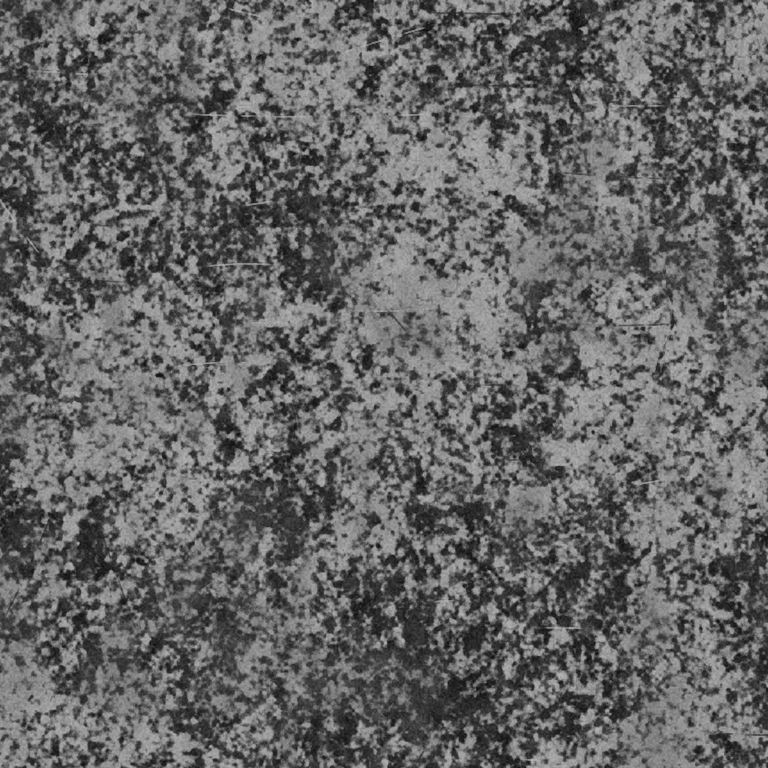
A three.js fragment shader for this texture:

```glsl
varying vec2 vUv;

const float SOOT = 0.17;
const float SLATE = 0.36;
const float PALE_PAINT = 0.605;
const float BARE_SCRATCH = 0.68;

float hash(vec2 p) {
  vec3 q = fract(vec3(p.xyx) * 0.1031);
  q += dot(q, q.yzx + 33.33);
  return fract((q.x + q.y) * q.z);
}

float valueNoise(vec2 p) {
  vec2 cell = floor(p);
  vec2 f = fract(p);
  f = f * f * (3.0 - 2.0 * f);
  float low = mix(hash(cell), hash(cell + vec2(1.0, 0.0)), f.x);
  float high = mix(hash(cell + vec2(0.0, 1.0)), hash(cell + 1.0), f.x);
  return mix(low, high, f.y);
}

// Layered noise centred on zero
float fbm(vec2 p) {
  float sum = 0.0;
  float weight = 0.53;
  for (int i = 0; i < 4; i++) {
    sum += weight * (valueNoise(p) - 0.5);
    p = mat2(0.8, 0.6, -0.6, 0.8) * p * 2.03 + 17.3;
    weight *= 0.5;
  }
  return sum;
}

// Slightly bent stroke with tapered ends
float stroke(vec2 p, vec2 centre, float angle, float halfLength, float width, float bend) {
  vec2 d = p - centre;
  float c = cos(angle);
  float s = sin(angle);
  vec2 q = vec2(c * d.x + s * d.y, c * d.y - s * d.x);
  q.y += bend * (q.x * q.x / halfLength);
  float ends = 1.0 - smoothstep(0.6, 1.0, abs(q.x) / halfLength);
  return ends * (1.0 - smoothstep(width * 0.35, width, abs(q.y)));
}

// Broad scrapes: positive lays paint down, negative wears it off
float scrapes(vec2 p) {
  float sum = 0.0;
  vec2 frayed = p + 0.014 * vec2(fbm(p * 45.0), fbm(p * 45.0 + 9.0));
  for (int i = 0; i < 34; i++) {
    float id = float(i);
    vec2 centre = vec2(hash(vec2(id, 3.1)), hash(vec2(id, 7.7)));
    float angle = mix(0.4, 2.3, hash(vec2(id, 12.4)));
    float halfLength = mix(0.03, 0.12, hash(vec2(id, 21.9)));
    float width = mix(0.003, 0.011, hash(vec2(id, 31.2)));
    float bend = hash(vec2(id, 44.6)) - 0.5;
    float polarity = mod(id, 2.0) * 2.0 - 1.0;
    sum += polarity * stroke(frayed, centre, angle, halfLength, width, bend);
  }
  return sum;
}

// Hairline scratches, mostly level, broken along their length
float hairlines(vec2 p, float seed) {
  float mask = 0.0;
  for (int i = 0; i < 18; i++) {
    float id = float(i) + seed;
    vec2 centre = vec2(hash(vec2(id, 5.3)), hash(vec2(id, 8.9)));
    float tilt = hash(vec2(id, 14.2)) - 0.5;
    float angle = tilt * (mod(id, 3.0) < 1.0 ? 3.0 : 0.18);
    float halfLength = mix(0.02, 0.1, hash(vec2(id, 26.8)));
    float bend = 0.12 * (hash(vec2(id, 37.5)) - 0.5);
    mask = max(mask, stroke(p, centre, angle, halfLength, 0.0018, bend));
  }
  return mask * smoothstep(0.25, 0.6, valueNoise(p * 75.0 + seed));
}

// Amount of pale paint left on the dark ground
float paintCover(vec2 p) {
  vec2 warp = vec2(fbm(p * 9.0 + 4.0), fbm(p * 9.0 + 31.0));
  vec2 bent = p + 0.12 * warp;
  float regions = fbm(bent * vec2(8.0, 5.5) + 12.0);
  float blotches = fbm(bent * vec2(30.0, 20.0) + 50.0);
  float drips = fbm(bent * vec2(75.0, 10.0) + 70.0);
  float flakes = fbm(p * 100.0 + 90.0);
  float specks = valueNoise(p * 215.0 + 5.0) - 0.5;
  float level = 0.52 * regions + 0.42 * blotches + 0.3 * drips;
  level += 0.95 * flakes + 0.42 * specks + 0.17 * scrapes(p);
  return smoothstep(-0.25, 0.22, level + 0.01);
}

void main() {
  vec2 p = vUv;
  float cover = paintCover(p);

  // Uneven ground and paint tones
  float ground = SOOT + 0.2 * fbm(p * 55.0 + 140.0);
  float paint = PALE_PAINT + 0.14 * fbm(p * vec2(40.0, 25.0) + 160.0);
  float tone = mix(ground, paint, cover);

  // Grey smudges soften some regions
  float smudge = smoothstep(0.06, 0.24, fbm(p * vec2(13.0, 9.0) + 200.0));
  tone = mix(tone, SLATE, 0.3 * smudge);

  // Fine scratches and grain
  tone = mix(tone, BARE_SCRATCH, 0.7 * hairlines(p, 0.0));
  tone = mix(tone, SOOT, 0.6 * hairlines(p, 60.0));
  tone += 0.12 * (valueNoise(p * 430.0) - 0.5);

  gl_FragColor = vec4(vec3(clamp(tone, 0.08, 0.72)), 1.0);
}
```
